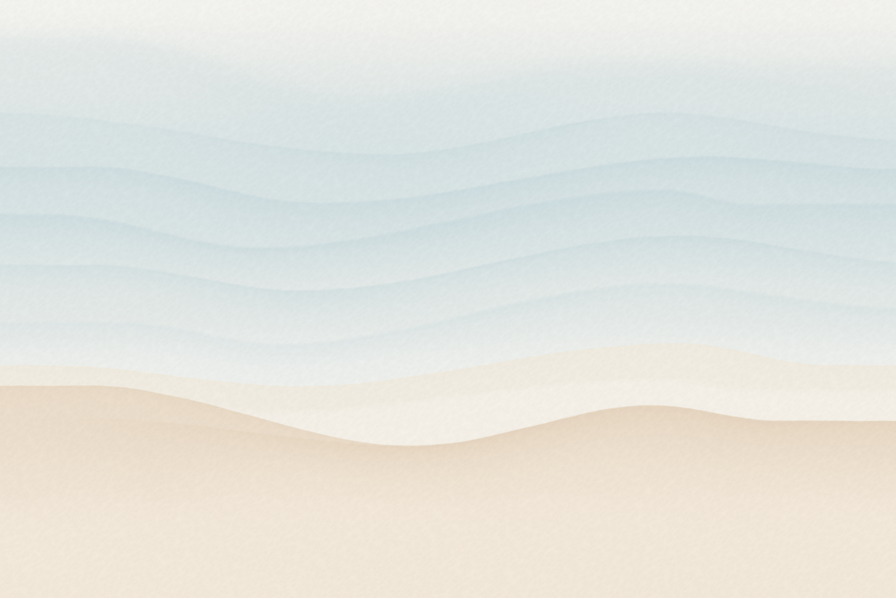
Write a WebGL 2 fragment shader that draws this background.

```glsl
#version 300 es
precision highp float;
// Watercolour shore: pale blue wave washes over cream foam and warm sand.
// Each wave is a smooth crest-trough-crest curve; pigment pools below its edge
// and fades with distance. Layered sines and cellular noise add bleed and paper.

uniform vec2 u_resolution;
out vec4 fragColor;

const vec3 PAPER = vec3(0.948, 0.946, 0.930);
const vec3 MIST = vec3(0.895, 0.914, 0.905);
const vec3 SHALLOW = vec3(0.853, 0.892, 0.895);
const vec3 DEEP_BLUE = vec3(0.735, 0.822, 0.845);
const vec3 CREAM = vec3(0.938, 0.922, 0.882);
const vec3 FOAM = vec3(0.952, 0.937, 0.905);
const vec3 PALE_SAND = vec3(0.946, 0.906, 0.850);
const vec3 SAND = vec3(0.922, 0.870, 0.800);
const vec3 WET_SAND = vec3(0.855, 0.770, 0.665);

vec2 hash2(vec2 p) {
    vec3 q = fract(p.xyx * vec3(0.1031, 0.1030, 0.0973));
    q += dot(q, q.yzx + 33.33);
    return fract((q.xx + q.yz) * q.zy);
}

// Distance to the nearest scattered point, about 0..1.
float cellular(vec2 p) {
    vec2 cell = floor(p), f = fract(p);
    float nearest = 2.0;
    for (int j = -1; j <= 1; j++) {
        for (int i = -1; i <= 1; i++) {
            vec2 o = vec2(i, j);
            vec2 d = o + hash2(cell + o) - f;
            nearest = min(nearest, dot(d, d));
        }
    }
    return sqrt(nearest);
}

// Soft uneven pigment, about -1..1.
float layeredSines(vec2 p) {
    float sum = 0.0, amp = 0.5;
    for (int i = 0; i < 5; i++) {
        sum += amp * sin(p.x + 1.7 * sin(p.y)) * cos(p.y * 1.3 + sin(p.x * 0.7));
        p = mat2(1.5, 1.0, -1.0, 1.5) * p + 2.3;
        amp *= 0.55;
    }
    return sum;
}

// Curve through four heights h at positions k, flat at each of them.
float waveEdge(float x, vec4 h, vec4 k) {
    float y = mix(h.x, h.y, smoothstep(k.x, k.y, x));
    y = mix(y, h.z, smoothstep(k.y, k.z, x));
    return mix(y, h.w, smoothstep(k.z, k.w, x));
}

// Pigment pooled below an edge: a broad fade plus a thin dried line.
vec3 wash(vec3 col, vec3 tint, float d, float fade, float soft, float strength) {
    float below = max(d, 0.0);
    float pigment = 0.78 * exp(-below / fade) + 0.22 * exp(-below / 0.005);
    return mix(col, tint, strength * pigment * smoothstep(-soft, soft, d));
}

vec3 seaBase(float depth) {
    vec3 col = mix(PAPER, MIST, smoothstep(0.0, 0.15, depth));
    col = mix(col, SHALLOW, smoothstep(0.10, 0.28, depth));
    col = mix(col, MIST, smoothstep(0.36, 0.50, depth));
    return mix(col, PAPER, 0.75 * smoothstep(0.50, 0.63, depth));
}

float paperGrain(vec2 p) {
    vec2 q = mat2(0.8, -0.6, 0.6, 0.8) * p;
    float fibres = cellular(q * vec2(75.0, 150.0));
    float tooth = cellular(q * vec2(190.0, 240.0) + 17.0);
    return 0.6 * (fibres - 0.5) + 0.4 * (tooth - 0.5);
}

void main() {
    vec2 uv = gl_FragCoord.xy / u_resolution;
    vec2 p = gl_FragCoord.xy / u_resolution.y;
    float x = uv.x, soft = 1.0 / u_resolution.y;
    float bleed = layeredSines(p * vec2(4.0, 9.0));
    float uneven = 1.0 + 0.35 * bleed;
    float depth = 1.0 - uv.y + 0.0012 * layeredSines(p * 22.0);

    // Sea: washes from the hazy top to the shallows
    vec3 col = seaBase(depth + 0.012 * bleed);
    float haze = depth - waveEdge(x, vec4(0.07, 0.17, 0.115, 0.125), vec4(0.1, 0.4, 0.68, 1.0));
    col = wash(col, DEEP_BLUE, haze, 0.08, 0.035, 0.27 * uneven);
    float d = depth - waveEdge(x, vec4(0.189, 0.258, 0.189, 0.234), vec4(0.0, 0.43, 0.74, 1.0));
    col = wash(col, DEEP_BLUE, d, 0.05, soft * 1.5, 0.28 * uneven);
    d = depth - waveEdge(x, vec4(0.279, 0.340, 0.262, 0.283), vec4(0.1, 0.36, 0.79, 1.0));
    col = wash(col, DEEP_BLUE, d, 0.045, soft * 1.8, 0.45 * uneven);
    d = depth - waveEdge(x, vec4(0.359, 0.414, 0.318, 0.342), vec4(0.06, 0.29, 0.74, 0.84));
    col = wash(col, DEEP_BLUE, d, 0.045, soft * 2.5, 0.40 * uneven);
    d = depth - waveEdge(x, vec4(0.443, 0.486, 0.394, 0.439), vec4(0.1, 0.34, 0.76, 1.02));
    col = wash(col, DEEP_BLUE, d, 0.045, soft * 1.5, 0.36 * uneven);
    d = depth - waveEdge(x, vec4(0.539, 0.576, 0.475, 0.515), vec4(0.14, 0.31, 0.74, 1.0));
    col = wash(col, DEEP_BLUE, d, 0.04, 0.005, 0.23 * uneven);

    // Foam: two cream sheets
    d = depth - waveEdge(x, vec4(0.611, 0.646, 0.574, 0.611), vec4(0.06, 0.33, 0.755, 0.93));
    col = mix(col, CREAM, smoothstep(-soft, soft, d));
    col = wash(col, SAND, d, 0.015, soft, 0.18);
    d = depth - waveEdge(x, vec4(0.643, 0.686, 0.631, 0.650), vec4(0.1, 0.30, 0.735, 0.85));
    col = mix(col, FOAM, smoothstep(-soft, soft, d));
    col = wash(col, SAND, d, 0.006, soft, 0.22);

    // Sand: a pale sheet, then a damp edge drying downward
    d = depth - waveEdge(x, vec4(0.645, 0.746, 0.678, 0.704), vec4(0.1, 0.46, 0.73, 0.87));
    vec3 beach = mix(SAND, PALE_SAND, smoothstep(0.68, 0.90, depth + 0.03 * bleed));
    col = mix(col, beach, smoothstep(-soft, soft, d));
    col = wash(col, WET_SAND, d, 0.035, soft, 0.26 * uneven);
    d = depth - waveEdge(x, vec4(0.700, 0.746, 0.678, 0.704), vec4(0.1, 0.46, 0.73, 0.87));
    col = wash(col, WET_SAND, d, 0.05, soft * 1.5, 0.24 * uneven * smoothstep(0.02, 0.22, x));

    col += 0.004 * bleed + 0.028 * paperGrain(p);
    fragColor = vec4(clamp(col, 0.0, 1.0), 1.0);
}
```
